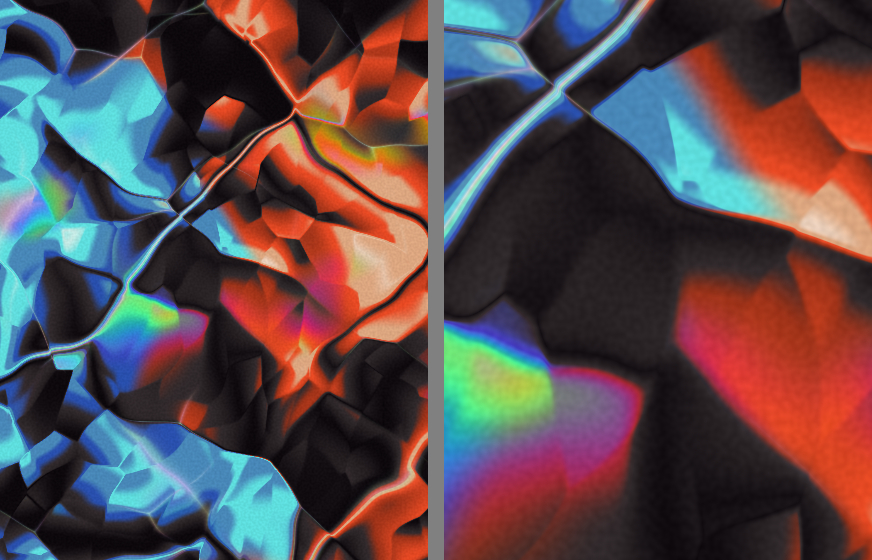
Left: the whole. Right: its middle third, enlarged.
A WebGL 2 fragment shader for this texture:

```glsl
#version 300 es
precision highp float;

uniform vec2 u_resolution;
out vec4 fragColor;

const float FOLD_SCALE = 3.1;     // large folds per canvas height
const float FOLD_STRETCH = 1.7;   // elongation of the folds
const float CREASE_SHARP = 42.0;  // hardness of facet borders
const float WARP = 0.075;         // bending of the folds
const float BEND = 0.75;          // shading sweep inside a facet
const float GRAIN = 0.05;
const float DARK_SHARE = 0.42;    // shading level where the foil lights up

const vec3 BLACK = vec3(0.045, 0.03, 0.045);
const vec3 CHARCOAL = vec3(0.20, 0.17, 0.18);
const vec3 ORANGE = vec3(0.79, 0.25, 0.12);
const vec3 PEACH = vec3(0.86, 0.65, 0.50);
const vec3 DEEP_BLUE = vec3(0.16, 0.31, 0.68);
const vec3 SKY = vec3(0.28, 0.53, 0.72);
const vec3 CYAN = vec3(0.37, 0.87, 0.87);
const vec3 GLINT = vec3(0.96, 0.93, 0.90);

vec2 hash2(vec2 p) {
    vec3 q = fract(p.xyx * vec3(0.1031, 0.1030, 0.0973));
    q += dot(q, q.yzx + 33.33);
    return fract((q.xx + q.yz) * q.zy);
}

float cornerSlope(vec2 cell, vec2 offset) {
    float a = 6.2832 * hash2(cell).x;
    return dot(vec2(cos(a), sin(a)), offset);
}

// Gradient noise, roughly -0.7 to 0.7
float gradientNoise(vec2 p) {
    vec2 i = floor(p), f = p - i;
    vec2 u = f * f * f * (f * (f * 6.0 - 15.0) + 10.0);
    vec2 e = vec2(0.0, 1.0);
    return mix(mix(cornerSlope(i, f), cornerSlope(i + e.yx, f - e.yx), u.x),
               mix(cornerSlope(i + e, f - e), cornerSlope(i + e.yy, f - e.yy), u.x), u.y);
}

mat2 rotation(float a) {
    return mat2(cos(a), sin(a), -sin(a), cos(a));
}

// Bent facets: x is the reflection phase, y is the nearness to a crease
vec2 facets(vec2 p) {
    vec2 cell = floor(p);
    float total = 0.0, strongest = 0.0, phase = 0.0;
    for (int j = -1; j <= 1; j++) {
        for (int i = -1; i <= 1; i++) {
            vec2 c = cell + vec2(i, j);
            vec2 d = p - c - 0.1 - 0.8 * hash2(c);
            vec2 tilt = hash2(c + 57.3);
            float a = 6.2832 * tilt.y;
            float w = exp(-CREASE_SHARP * dot(d, d));
            phase += w * (tilt.x + BEND * dot(d, vec2(cos(a), sin(a))));
            total += w;
            strongest = max(strongest, w);
        }
    }
    return vec2(phase / total, 2.0 * (1.0 - strongest / total));
}

vec2 foldLayer(vec2 p, float angle, float scale) {
    vec2 q = rotation(angle) * p * scale;
    return facets(q * vec2(1.0 / FOLD_STRETCH, 1.0) + scale * 3.0);
}

float glow(vec2 p, vec2 center, vec2 size) {
    vec2 d = (p - center) / size;
    return exp(-dot(d, d));
}

vec3 warmRamp(float s) {
    vec3 c = mix(ORANGE * 0.75, ORANGE * 1.15, smoothstep(DARK_SHARE, 0.75, s));
    return mix(c, PEACH, smoothstep(0.74, 0.88, s));
}

vec3 coolRamp(float s) {
    vec3 c = mix(DEEP_BLUE, SKY, smoothstep(0.53, 0.63, s));
    return mix(c, CYAN, smoothstep(0.77, 0.88, s));
}

void main() {
    vec2 p = gl_FragCoord.xy / u_resolution.y;

    // Crumpled layers, coarse to fine
    vec2 q = p + WARP * vec2(gradientNoise(p * 3.3 + 4.1), gradientNoise(p * 3.3 + 19.7));
    q += 0.2 * WARP * vec2(gradientNoise(p * 11.0), gradientNoise(p * 11.0 + 31.0));
    vec2 broad = foldLayer(q, -0.75, FOLD_SCALE);
    vec2 middle = foldLayer(q, 0.6, FOLD_SCALE * 2.1);
    vec2 fine = foldLayer(q, -1.1, FOLD_SCALE * 5.0);
    float crumple = smoothstep(-0.1, 0.4, gradientNoise(p * 4.0 + 8.0));
    float phase = broad.x + 0.5 * middle.x + (0.08 + 0.32 * crumple) * fine.x;
    phase += 0.35 * gradientNoise(q * 4.5 + 2.0);

    // Shading level, raised in the two bright zones
    float coolZone = glow(p, vec2(0.13, 0.58), vec2(0.22, 0.20));
    float warmZone = glow(p, vec2(0.56, 0.48), vec2(0.22, 0.24));
    float shade = abs(2.0 * fract(phase) - 1.0);
    shade += 0.30 * (coolZone + warmZone) - 0.08;

    // Warm and cool regions
    float region = 2.6 * (p.x - 0.36) + 0.7 * smoothstep(0.72, 0.95, p.y);
    region += 0.7 * gradientNoise(p * 3.0 + 12.0) + 0.7 * (middle.x - 0.5);
    region += 0.5 * (warmZone - coolZone);
    float warmth = smoothstep(-0.12, 0.12, region);
    vec3 lit = mix(coolRamp(shade), warmRamp(shade), warmth);
    vec3 dark = mix(BLACK, CHARCOAL, smoothstep(0.0, DARK_SHARE, shade));
    vec3 color = mix(dark, lit, smoothstep(DARK_SHARE - 0.07, DARK_SHARE + 0.07, shade));

    // Iridescent bands and bright crease lines
    vec3 spectrum = 0.5 + 0.5 * cos(6.2832 * (phase * 2.5 + p.y + vec3(0.0, 0.33, 0.67)));
    float band = smoothstep(0.1, 0.45, gradientNoise(q * 6.0 + 27.0));
    color = mix(color, spectrum, 0.5 * band * smoothstep(0.3, 0.7, shade));
    float crease = max(broad.y * broad.y, 0.6 * middle.y * middle.y);
    float catchLight = smoothstep(0.0, 0.35, gradientNoise(p * 5.0 + 40.0));
    color = mix(color, mix(GLINT, spectrum, 0.3), 0.75 * crease * catchLight);
    color = mix(color, GLINT, 0.7 * smoothstep(1.0, 1.25, shade));

    // Fine surface grain
    color += GRAIN * gradientNoise(p * 230.0) * (0.4 + color);
    fragColor = vec4(clamp(color, 0.0, 1.0), 1.0);
}
```
